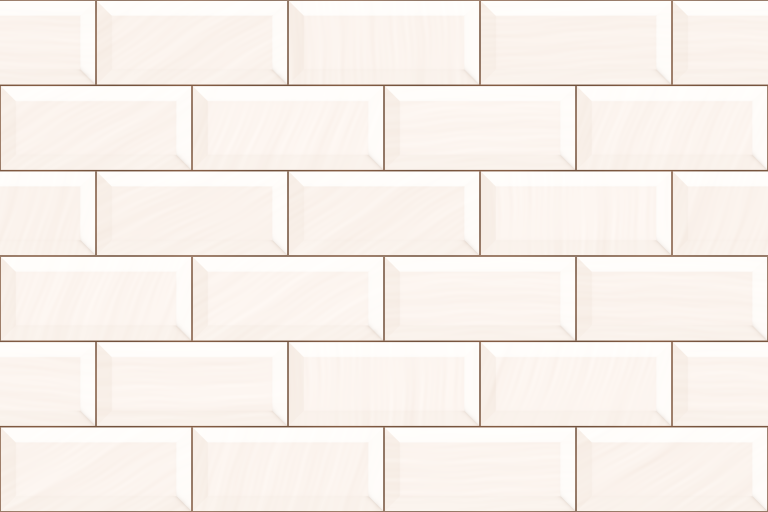
Give the GLSL for this pattern, as a Shadertoy shader.

```glsl
// Bevelled cream wall tiles in running bond, four across and six courses high.
// Each tile is a mitred frame around a flat face; layered sines give it faint
// wood grain whose direction is hashed from the wrapped tile index.

#define COLUMNS 4.0
#define ROWS 6.0
#define BEVEL 0.185        // bevel width, in course heights
#define JOINT_WIDTH 0.018  // joint width, in course heights
#define GRAIN 0.011        // grain contrast
#define FACE vec3(0.987, 0.957, 0.935)
#define LIT_TOP vec3(1.0, 0.993, 0.984)
#define LIT_RIGHT vec3(0.998, 0.988, 0.977)
#define SHADE_LEFT vec3(0.971, 0.936, 0.907)
#define SHADE_BOTTOM vec3(0.979, 0.949, 0.924)
#define JOINT vec3(0.48, 0.34, 0.25)

float hash(vec2 p) {
    return fract(sin(dot(p, vec2(127.1, 311.7))) * 4375.85);
}

// Near-vertical, horizontal, steep or shallow diagonal grain
float grainAngle(vec2 id) {
    float kind = floor(hash(id + 3.7) * 4.0);
    float angle = kind < 1.0 ? 1.57 : kind < 2.0 ? 0.0 : kind < 3.0 ? 1.2 : 0.55;
    return angle + 0.12 * (hash(id + 8.3) - 0.5);
}

// Streaks along the grain, about -1 to 1
float woodGrain(vec2 p, vec2 id) {
    float a = grainAngle(id), seed = 40.0 * hash(id);
    vec2 along = vec2(cos(a), sin(a));
    float u = dot(p, along), v = dot(p, vec2(-along.y, along.x));
    v += 0.025 * sin(2.3 * u + seed) + 0.008 * sin(7.1 * u + 5.0 * v + seed);
    float sum = 0.0, freq = 9.0;
    for (int i = 0; i < 6; i++) {
        float phase = seed * (1.0 + float(i));
        float fade = 0.6 + 0.4 * sin(u * (1.5 + float(i)) + 3.0 * v + phase);
        sum += fade * sin(freq * v + phase);
        freq *= 1.57;
    }
    return sum / 3.0;
}

void mainImage(out vec4 fragColor, in vec2 fragCoord) {
    // Course heights are the unit; odd courses shift by half a tile
    vec2 p = fragCoord / iResolution.y * ROWS;
    float aa = ROWS / iResolution.y;
    float tileWidth = iResolution.x / iResolution.y * ROWS / COLUMNS;
    float row = floor(p.y);
    float x = p.x / tileWidth - 0.5 * mod(row, 2.0);
    vec2 id = vec2(mod(floor(x), COLUMNS), mod(row, ROWS));
    vec2 q = vec2(fract(x) * tileWidth, fract(p.y));

    // Distance to the nearest vertical and horizontal edges
    vec2 size = vec2(tileWidth, 1.0);
    vec2 d = min(q, size - q);
    float edge = min(d.x, d.y);
    bool isLeft = q.x < 0.5 * tileWidth;
    bool isBottom = q.y < 0.5;

    // Four bevel planes meeting at mitres
    vec3 side = isLeft ? SHADE_LEFT : LIT_RIGHT;
    vec3 cap = isBottom ? SHADE_BOTTOM : LIT_TOP;
    float mitre = d.x - d.y;
    vec3 bevel = mix(side, cap, smoothstep(-aa, aa, mitre));
    if (isBottom && !isLeft) {
        bevel -= vec3(0.06, 0.075, 0.085) * exp(-abs(mitre) / 0.025);
    }

    // Flat face with a slight tint per tile
    vec3 face = FACE + vec3(0.004, 0.006, 0.008) * (2.0 * hash(id + 5.1) - 1.0);
    float onFace = smoothstep(BEVEL - aa, BEVEL + aa, edge);
    vec3 color = mix(bevel, face, onFace);
    color -= vec3(0.006, 0.008, 0.009) * exp(-abs(edge - BEVEL) / 0.015);

    // Grain, fainter on the lit bevels
    float lit = smoothstep(0.965, 0.985, color.g);
    float grain = woodGrain(q, id) * GRAIN * mix(1.0, 0.35, lit);
    color += grain * vec3(0.6, 1.0, 1.25);

    // Joint, with gentle tone drift that wraps on the canvas
    vec2 turn = 6.28319 * fragCoord / iResolution.xy;
    float drift = 0.035 * sin(5.0 * turn.x + 2.0 * sin(3.0 * turn.y));
    float joint = clamp(0.5 + (0.5 * JOINT_WIDTH - edge) / aa, 0.0, 1.0);
    color = mix(color, JOINT + drift * vec3(1.0, 0.6, 0.4), joint);

    fragColor = vec4(clamp(color, 0.0, 1.0), 1.0);
}
```
